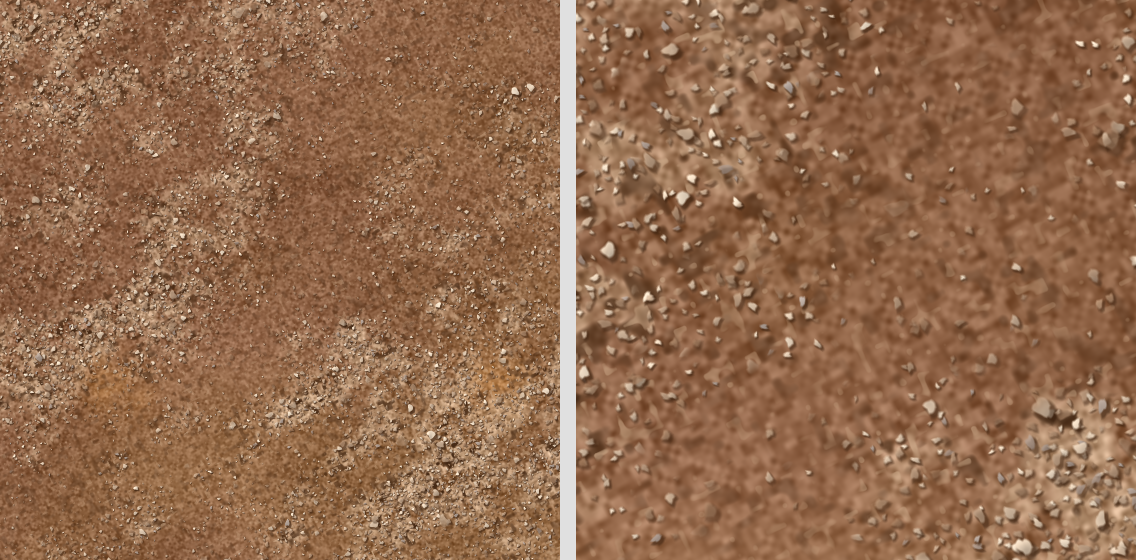
Left, the full canvas; right, a detail of the centre.
Write a Shadertoy shader that draws this texture.

```glsl
vec3 hash3(vec2 p) {
    vec3 q = vec3(dot(p, vec2(127.1, 311.7)), dot(p, vec2(269.5, 183.3)), dot(p, vec2(419.2, 371.9)));
    return fract(sin(q) * 43758.5453);
}

float noise(vec2 p) {
    vec2 i = floor(p), f = fract(p);
    f = f * f * (3.0 - 2.0 * f);
    return mix(mix(hash3(i).x, hash3(i + vec2(1, 0)).x, f.x),
               mix(hash3(i + vec2(0, 1)).x, hash3(i + vec2(1, 1)).x, f.x), f.y);
}

float fbm(vec2 p) {
    float sum = 0.0, weight = 0.53;
    for (int i = 0; i < 4; i++) {
        sum += weight * noise(p);
        p = mat2(1.6, 1.2, -1.2, 1.6) * p + 7.3;
        weight *= 0.5;
    }
    return sum;
}

mat2 rotate(float angle) {
    float c = cos(angle), s = sin(angle);
    return mat2(c, -s, s, c);
}

// Soft heap of gravel, drawn out along the rising diagonal
float heap(vec2 p, vec2 centre, vec2 size) {
    vec2 d = rotate(0.65) * (p - centre) / size;
    return exp(-dot(d, d));
}

float gravelDensity(vec2 p) {
    float heaps = 0.60 * heap(p, vec2(0.10, 0.92), vec2(0.30, 0.20))
                + 0.30 * heap(p, vec2(0.45, 0.90), vec2(0.16, 0.16))
                + 0.60 * heap(p, vec2(0.16, 0.43), vec2(0.26, 0.09))
                + 0.40 * heap(p, vec2(0.53, 0.28), vec2(0.14, 0.07))
                + 0.60 * heap(p, vec2(0.85, 0.17), vec2(0.42, 0.17))
                + 0.32 * heap(p, vec2(0.72, 0.43), vec2(0.22, 0.11));
    float clumps = fbm(rotate(0.65) * p * vec2(12.0, 18.0) + 3.0);
    return clamp(0.16 + heaps * (0.25 + 1.2 * clumps) + 1.1 * (clumps - 0.5), 0.08, 0.95);
}

// Signed distance to a lumpy, angular stone
float stone(vec2 v, vec3 seed, float radius) {
    v = rotate(6.28 * seed.y) * v;
    v.y *= 1.0 + 0.8 * seed.z;
    float angle = atan(v.y, v.x);
    float lumps = 0.13 * sin(3.0 * angle + 40.0 * seed.x) + 0.10 * sin(2.0 * angle + 25.0 * seed.z);
    float facet = max(abs(v.x + 0.35 * v.y), abs(v.y - 0.25 * v.x)) * 1.1;
    return mix(length(v), facet, 0.5) - radius * (1.0 + lumps);
}

// One scattered layer of shaded stones with soft cast shadows
vec3 pebbles(vec3 color, vec2 p, float cells, float amount) {
    vec2 grid = rotate(cells) * p * cells;
    vec2 shadowSide = rotate(cells) * vec2(0.45, -0.5);
    float soft = 0.0022 * cells + 0.3 * cells / iResolution.y;
    for (int y = -1; y <= 1; y++)
    for (int x = -1; x <= 1; x++) {
        vec2 id = floor(grid) + vec2(x, y);
        vec3 place = hash3(id + cells * vec2(1.3, 0.7));
        vec3 seed = hash3(id * 1.7 + cells + 31.0);
        float tone = fract(seed.x * 17.0 + seed.y * 5.0);
        float shown = smoothstep(place.z, place.z + 0.08, amount) * (0.65 + 0.35 * tone);
        vec2 v = grid - id - 0.1 - 0.8 * place.xy;
        float radius = mix(0.21, 0.48, seed.x * seed.x);

        float shade = stone(v - radius * shadowSide, seed, radius * 1.15);
        shade = 1.0 - smoothstep(-0.5 * soft, 0.5 * soft + 0.08, shade);
        color = mix(color, vec3(0.23, 0.13, 0.06), 0.66 * shade * shown);

        vec3 mineral = mix(vec3(0.66, 0.51, 0.39), vec3(0.96, 0.89, 0.80), tone);
        mineral = mix(mineral, vec3(0.66, 0.61, 0.59), 0.8 * step(0.88, seed.z));
        float light = dot(v / radius, -shadowSide);
        float mottle = noise(p * 160.0 + seed.xy * 40.0) - 0.5;
        mineral *= 0.98 + 0.14 * clamp(light, -1.0, 1.0) + 0.22 * mottle;
        float body = 1.0 - smoothstep(-0.5 * soft, 0.5 * soft, stone(v, seed, radius));
        color = mix(color, mineral, body * shown);
    }
    return color;
}

void mainImage(out vec4 fragColor, in vec2 fragCoord) {
    vec2 p = fragCoord / iResolution.y;
    vec2 tilted = rotate(0.5) * p;
    float density = gravelDensity(p);

    // Damp reddish soil, turning ochre to the lower right
    float ochre = smoothstep(0.2, 1.0, 0.5 + 0.5 * (p.x - p.y) + 0.8 * (fbm(p * 5.0 + 20.0) - 0.5));
    vec3 color = mix(vec3(0.555, 0.378, 0.268), vec3(0.575, 0.408, 0.262), ochre);
    color += 0.13 * (fbm(tilted * 7.0 + 40.0) - 0.5) * vec3(1.0, 0.95, 0.85);

    // Pale dust between the stones and a few warm stains
    float dust = smoothstep(0.22, 0.75, density) * smoothstep(0.25, 0.65, fbm(tilted * 45.0));
    color = mix(color, vec3(0.80, 0.67, 0.54), 0.72 * dust);
    float stain = heap(p, vec2(0.21, 0.31), vec2(0.06)) + heap(p, vec2(0.89, 0.32), vec2(0.06));
    color = mix(color, vec3(0.80, 0.56, 0.32), 0.9 * stain * fbm(tilted * 40.0));

    // Fine grain, dark pits and pale grit
    float grain = 0.65 * noise(tilted * 250.0) + 0.35 * noise(rotate(1.1) * p * 150.0 + 9.0) - 0.5;
    color += grain * (0.24 + 0.26 * density);
    float pits = 0.65 * noise(tilted * 125.0 + 60.0) + 0.35 * fbm(tilted * 20.0 + 5.0);
    pits = smoothstep(0.56, 0.80, pits);
    color = mix(color, vec3(0.25, 0.14, 0.06), pits * (0.22 + 0.75 * density));
    float grit = smoothstep(0.72, 0.92, noise(rotate(2.0) * p * 190.0 + 80.0));
    color = mix(color, vec3(0.82, 0.69, 0.56), grit * (0.18 + 0.7 * density));

    // Gravel from grains to stones
    color = pebbles(color, p, 155.0, 0.02 + density * 0.70);
    color = pebbles(color, p, 100.0, 0.02 + density * 0.48);
    color = pebbles(color, p, 64.0, 0.01 + density * 0.22);
    color = pebbles(color, p, 38.0, 0.01 + density * 0.06);
    fragColor = vec4(clamp(color, 0.0, 1.0), 1.0);
}
```
